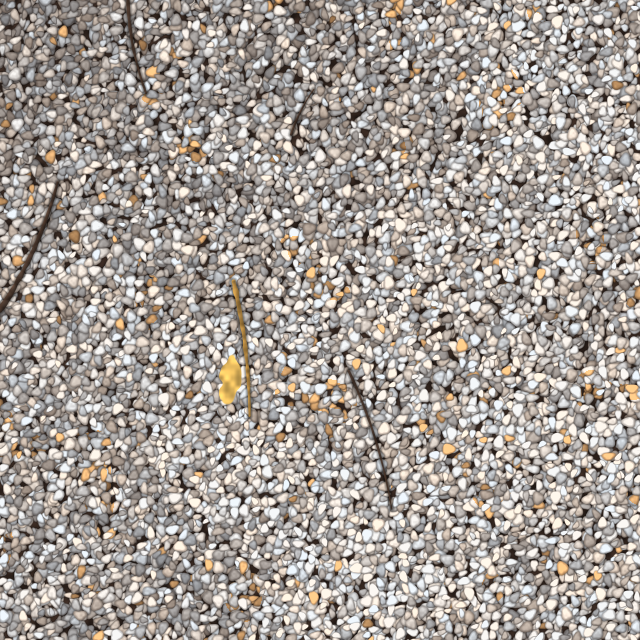
This texture is drawn by a Shadertoy shader. Its source:

```glsl
// Sunlit bed of small pale gravel with a few twigs and a dry yellow leaf.
// Layers of jittered, lumpy ellipses are piled from bottom to top, each one
// shading its rim and shadowing the stones below; broad noise varies the light.

const float GRAINS = 56.0;        // grid cells across the canvas, per layer
const int LAYERS = 4;
const float EDGE = 0.0011;        // edge softness in canvas units
const float LUMP = 0.10;          // departure of stones from an ellipse
const float GRAIN_TILT = 1.0;     // mean direction of the long axis
const float TILT_SPREAD = 2.5;
const float CONTACT_SHADOW = 0.32;
const float RIM_SHADE = 0.38;
const vec2 SUN = vec2(-0.5, 0.85);

const vec3 GAP = vec3(0.15, 0.11, 0.09);
const vec3 STONE_DARK = vec3(0.11, 0.07, 0.055);
const vec3 STONE_PALE = vec3(0.97, 0.955, 0.93);
const vec3 COOL = vec3(0.94, 0.99, 1.05);
const vec3 WARM = vec3(1.05, 0.99, 0.94);
const vec3 OCHRE = vec3(1.05, 0.83, 0.58);
const vec3 BARK = vec3(0.25, 0.18, 0.14);
const vec3 STRAW = vec3(0.66, 0.49, 0.22);
const vec3 LEAF = vec3(0.93, 0.75, 0.38);
const vec2 LEAF_CENTER = vec2(0.36, 0.405);
const vec2 LEAF_SIZE = vec2(0.015, 0.040);

// Twig ends (start.xy, end.xy), then sideways bend and half width.
const int TWIGS = 5;
const vec4 TWIG_ENDS[TWIGS] = vec4[TWIGS](
    vec4(0.000, 0.515, 0.090, 0.715), vec4(0.365, 0.560, 0.390, 0.350),
    vec4(0.200, 1.000, 0.228, 0.855), vec4(0.545, 0.420, 0.612, 0.205),
    vec4(0.455, 0.790, 0.490, 0.860));
const vec2 TWIG_FORM[TWIGS] = vec2[TWIGS](
    vec2(-0.009, 0.0042), vec2(0.006, 0.0040), vec2(-0.006, 0.0028),
    vec2(0.008, 0.0022), vec2(0.003, 0.0018));

vec3 hash3(vec2 p) {
    vec3 q = fract(p.xyx * vec3(0.1031, 0.1030, 0.0973));
    q += dot(q, q.yxz + 33.33);
    return fract((q.xxy + q.yzz) * q.zyx);
}

float noise(vec2 p) {
    vec2 i = floor(p), f = fract(p);
    f = f * f * (3.0 - 2.0 * f);
    float low = mix(hash3(i).x, hash3(i + vec2(1, 0)).x, f.x);
    float high = mix(hash3(i + vec2(0, 1)).x, hash3(i + vec2(1, 1)).x, f.x);
    return mix(low, high, f.y);
}

mat2 rotation(float a) {
    return mat2(cos(a), -sin(a), sin(a), cos(a));
}

// Broad patches of brightness, paler towards the lower right.
float groundLight(vec2 uv) {
    float patches = 0.65 * noise(uv * 4.0 + 3.7) + 0.35 * noise(uv * 10.0 + 21.0);
    return 0.98 + 0.34 * (patches - 0.5) + 0.12 * (uv.x - 0.5) - 0.15 * (uv.y - 0.5);
}

vec3 stoneColor(vec3 pick, float shade, float ochrePatch) {
    float tone = mix(0.62, 1.26, pick.x) * shade;
    vec3 tint = mix(COOL, WARM, pick.y);
    tint = mix(tint, OCHRE, step(0.985 - 0.25 * ochrePatch, pick.z));
    return mix(STONE_DARK, STONE_PALE, min(tone, 1.03)) * tint;
}

// One layer of stones laid over the colour beneath.
vec3 addStones(vec3 color, vec2 uv, float layer, float light, float ochrePatch) {
    vec2 p = uv * GRAINS + layer * vec2(17.37, 9.71);
    float height = mix(0.78, 1.0, layer / float(LAYERS - 1));
    float mottle = 0.92 + 0.16 * noise(uv * 260.0 + layer * 13.0);
    for (int y = -1; y <= 1; y++)
    for (int x = -1; x <= 1; x++) {
        vec2 cell = floor(p) + vec2(x, y);
        vec2 seed = cell + layer * 91.0;
        vec3 place = hash3(seed), form = hash3(seed + 300.5);
        vec2 offset = p - cell - 0.1 - 0.8 * place.xy;
        float radius = mix(0.34, 0.62, place.z);
        vec2 axes = radius * vec2(1.0, mix(0.52, 0.86, form.x));
        float angle = GRAIN_TILT + (form.y - 0.5) * TILT_SPREAD;
        vec2 q = rotation(angle) * offset / axes;
        float k = length(q) + LUMP * cos(3.0 * atan(q.y, q.x) + 6.283 * form.z);
        float soft = EDGE * GRAINS / axes.y;
        float cover = 1.0 - smoothstep(1.0 - soft, 1.0 + soft, k);
        float face = 1.0 - RIM_SHADE * smoothstep(0.45, 1.05, k)
                   + 0.14 * dot(offset / radius, SUN);
        vec3 stone = stoneColor(hash3(seed + 711.3), face * height * light * mottle, ochrePatch);
        color *= 1.0 - CONTACT_SHADOW * (1.0 - smoothstep(0.8, 1.4, k));
        color = mix(color, stone, cover);
    }
    return color;
}

// Curved, tapering twig with a lit side and a soft shadow.
vec3 addTwig(vec3 color, vec2 uv, vec4 ends, vec2 form, vec3 bark) {
    vec2 along = ends.zw - ends.xy, side = normalize(vec2(-along.y, along.x));
    float h = clamp(dot(uv - ends.xy, along) / dot(along, along), 0.0, 1.0);
    vec2 d = uv - ends.xy - along * h - side * form.x * 4.0 * h * (1.0 - h);
    float width = form.y * (1.0 - 0.5 * h) * (0.7 + 0.6 * noise(uv * 90.0));
    float gap = length(d) - width;
    color *= 1.0 - 0.4 * (1.0 - smoothstep(0.0, 0.005, gap));
    vec3 lit = bark * (1.0 + 0.45 * dot(d, SUN) / width) * (0.75 + 0.5 * noise(uv * 150.0));
    return mix(color, lit, 0.9 * (1.0 - smoothstep(-EDGE, EDGE, gap)));
}

vec3 addLeaf(vec3 color, vec2 uv) {
    vec2 q = rotation(-0.2) * (uv - LEAF_CENTER) / LEAF_SIZE;
    float k = length(q) + 0.7 * (noise(uv * 75.0) - 0.5);
    vec3 leaf = LEAF * (0.72 + 0.5 * noise(uv * 110.0 + 5.0));
    return mix(color, leaf, 1.0 - smoothstep(0.88, 1.04, k));
}

void mainImage(out vec4 fragColor, in vec2 fragCoord) {
    vec2 uv = fragCoord / iResolution.y;
    float light = groundLight(uv);
    float ochrePatch = smoothstep(0.78, 0.95, noise(uv * 13.0 + 40.0));
    vec3 color = GAP * (0.8 + 0.9 * noise(uv * 120.0));
    for (int i = 0; i < LAYERS; i++)
        color = addStones(color, uv, float(i), light, ochrePatch);
    color = addLeaf(color, uv);
    for (int i = 0; i < TWIGS; i++)
        color = addTwig(color, uv, TWIG_ENDS[i], TWIG_FORM[i], i == 1 ? STRAW : BARK);
    fragColor = vec4(clamp(color, 0.0, 1.0), 1.0);
}
```
